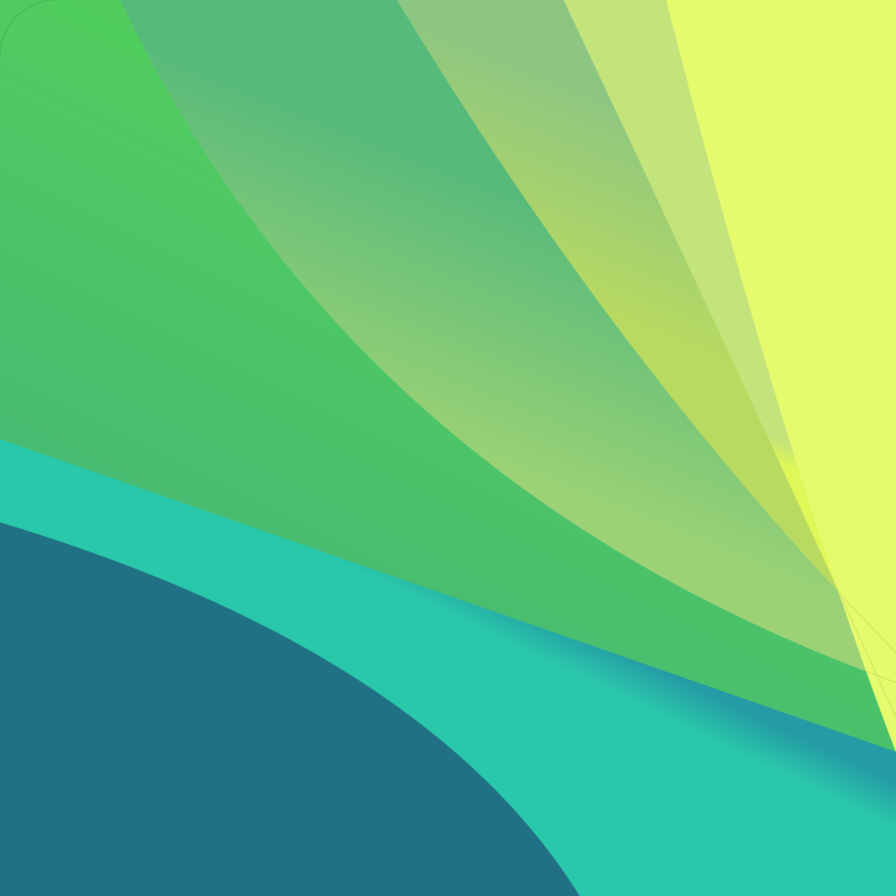
Write a three.js fragment shader that draws this background.

```glsl
varying vec2 vUv;

// Signed distance to a falling quadratic curve from a to c, positive on its right
float rightOf(vec2 p, vec2 a, vec2 b, vec2 c) {
  float bend = a.y - 2.0 * b.y + c.y;
  float fall = a.y - b.y;
  float drop = a.y - p.y;
  float t = drop / (fall + sqrt(max(fall * fall - bend * drop, 0.0)));
  float x = mix(mix(a.x, b.x, t), mix(b.x, c.x, t), t);
  vec2 tangent = mix(b - a, c - b, t);
  return (p.x - x) * abs(tangent.y) / length(tangent);
}

float fill(float d) {
  return smoothstep(-0.001, 0.001, d);
}

float hairline(float d) {
  return 1.0 - smoothstep(0.0003, 0.0015, abs(d));
}

float ramp(float from, float to, float v) {
  return clamp((v - from) / (to - from), 0.0, 1.0);
}

void main() {
  vec2 p = vUv;
  float down = 1.0 - p.y;
  float slant = down - 0.4 * p.x;

  // Curved borders, left to right
  float leafEdge = rightOf(p, vec2(0.134, 1.0), vec2(0.385, 0.472), vec2(0.966, 0.251));
  float goldEdge = rightOf(p, vec2(0.443, 1.0), vec2(0.668, 0.628), vec2(0.935, 0.340));
  float limeEdge = rightOf(p, vec2(0.629, 1.0), vec2(0.784, 0.672), vec2(0.935, 0.342));
  float sunEdge = rightOf(p, vec2(0.7435, 1.0), vec2(0.872, 0.497), vec2(0.999, 0.163));
  float hillEdge = rightOf(p, vec2(0.0, 0.417), vec2(0.476, 0.274), vec2(0.647, 0.0));

  // Gradients of the fanned sheets
  vec3 green = mix(vec3(0.315, 0.805, 0.37), vec3(0.283, 0.735, 0.44),
                   ramp(-0.04, 0.48, down - 0.5 * p.x));
  vec3 leaf = mix(vec3(0.337, 0.729, 0.478), vec3(0.61, 0.824, 0.46),
                  ramp(-0.02, 0.306, slant));
  vec3 gold = mix(vec3(0.549, 0.776, 0.51), vec3(0.722, 0.855, 0.376),
                  ramp(-0.17, 0.085, slant));
  vec3 lime = mix(vec3(0.765, 0.894, 0.478), vec3(0.875, 0.968, 0.34),
                  ramp(0.142, 0.17, slant));
  vec3 sun = vec3(0.898, 0.984, 0.427);

  // Faint traces of the borders across the bright sheet
  float traces = max(hairline(leafEdge), max(hairline(goldEdge), hairline(limeEdge)));
  sun *= 1.0 - 0.06 * traces;

  // Faint rounded corner
  vec2 corner = vec2(0.0625, 0.9375);
  float inCorner = step(p.x, corner.x) * step(corner.y, p.y);
  green *= 1.0 - 0.07 * inCorner * hairline(length(p - corner) - 0.0625);

  // Upper fan
  vec3 fan = mix(green, leaf, fill(leafEdge));
  fan = mix(fan, gold, fill(goldEdge));
  fan = mix(fan, lime, fill(limeEdge));
  fan = mix(fan, sun, fill(sunEdge));

  // Teal ground with a shadow below the fan, and the dark hill
  vec3 ground = mix(vec3(0.141, 0.608, 0.647), vec3(0.165, 0.784, 0.667),
                    ramp(0.393, 0.445, down - 0.48 * p.x));
  ground = mix(vec3(0.129, 0.443, 0.522), ground, fill(hillEdge));

  float aboveGround = (p.y - 0.510 + 0.349 * p.x) / length(vec2(1.0, 0.349));
  gl_FragColor = vec4(mix(ground, fan, fill(aboveGround)), 1.0);
}
```
